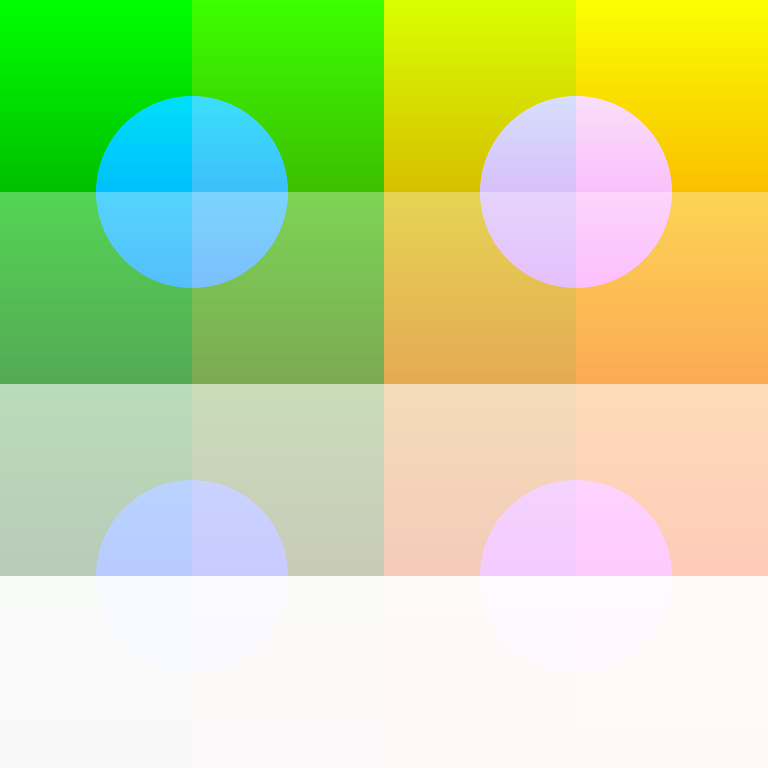
Write a WebGL 1 fragment shader that draws this background.

```glsl
precision highp float;
// Four by four grid of green to yellow tiles fading to white, with two by two pale discs.
uniform vec2 u_resolution;

// Four constant levels, stepping at each quarter, with edges one pixel wide.
float quarterSteps(float t, vec4 levels, float pixel) {
  float value = levels.x;
  value = mix(value, levels.y, smoothstep(-0.5, 0.5, (t - 0.25) / pixel));
  value = mix(value, levels.z, smoothstep(-0.5, 0.5, (t - 0.50) / pixel));
  return mix(value, levels.w, smoothstep(-0.5, 0.5, (t - 0.75) / pixel));
}

void main() {
  vec2 uv = gl_FragCoord.xy / u_resolution;
  vec2 pixel = 1.0 / u_resolution;

  // Red steps across the columns; green rises smoothly up the canvas.
  float red = quarterSteps(uv.x, vec4(0.0, 0.235, 0.845, 0.98), pixel.x);
  float green = uv.y;

  // Discs centred on alternate tile corners only add blue.
  float discDistance = length(mod(uv, 0.5) - 0.25) - 0.125;
  float disc = 1.0 - smoothstep(-0.5, 0.5, discDistance / pixel.y);
  vec3 color = vec3(red, green, 0.985 * disc);

  // A white veil thickens row by row toward the bottom.
  float veil = quarterSteps(uv.y, vec4(0.973, 0.725, 0.33, 0.0), pixel.y);
  gl_FragColor = vec4(mix(color, vec3(1.0), veil), 1.0);
}
```
